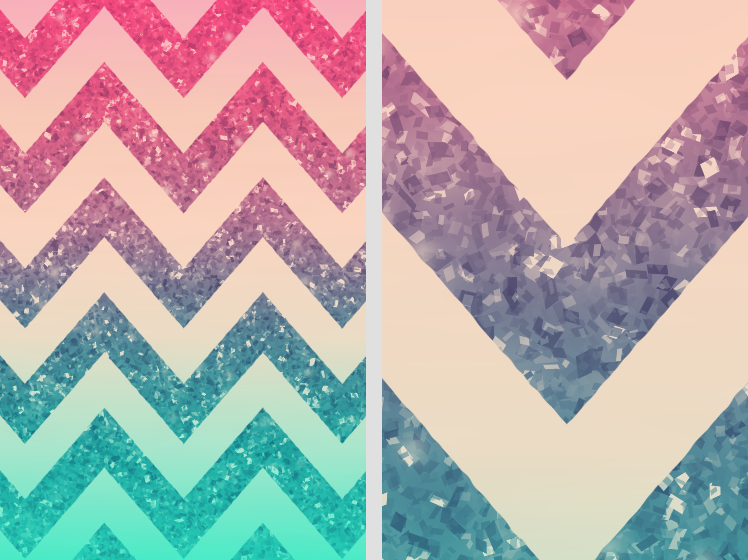
Left: the whole. Right: its middle third, enlarged.
Write a Shadertoy shader that draws this pattern.

```glsl
// Glitter chevron stripes on a pastel backdrop, fading from pink to turquoise.

vec2 hash2(vec2 p) {
    vec3 q = fract(p.xyx * vec3(0.1031, 0.1030, 0.0973));
    q += dot(q, q.yzx + 33.33);
    return fract((q.xx + q.yz) * q.zy);
}

float gradientNoise(vec2 p) {
    vec2 i = floor(p), f = p - i;
    vec2 u = f * f * (3.0 - 2.0 * f);
    float corner[4];
    for (int k = 0; k < 4; k++) {
        vec2 o = vec2(k & 1, k >> 1);
        corner[k] = dot(hash2(i + o) * 2.0 - 1.0, f - o);
    }
    return mix(mix(corner[0], corner[1], u.x), mix(corner[2], corner[3], u.x), u.y);
}

// Evenly spaced colour stops, t from 0 at the top to 1 at the bottom
vec3 ramp(vec3 stops[6], float t) {
    float x = clamp(t, 0.0, 0.9999) * 5.0;
    int i = int(x);
    return mix(stops[i], stops[i + 1], fract(x));
}

// Overlapping rotated shards, one per cell; returns a tone from -1 (dark) to 1 (bright)
float shards(vec2 p, float density, float pixel, float tone) {
    p *= density;
    vec2 cell = floor(p);
    for (int y = -1; y <= 1; y++)
    for (int x = -1; x <= 1; x++) {
        vec2 id = cell + vec2(x, y);
        vec2 look = hash2(id + 71.0), size = hash2(id + 137.0);
        vec2 q = p - id - hash2(id + 19.0);
        float a = look.x * 6.2832;
        q = mat2(cos(a), sin(a), -sin(a), cos(a)) * q;
        q.x += q.y * (size.x - 0.5);
        vec2 b = abs(q) - mix(vec2(0.28, 0.16), vec2(0.62, 0.42), size);
        float cover = smoothstep(0.6, -0.6, max(b.x, b.y) / (density * pixel));
        float shade = mix(-0.85, 0.45, look.y) + 0.6 * smoothstep(0.8, 1.0, look.y);
        tone = mix(tone, shade, cover * 0.9);
    }
    return tone;
}

// Sparse, soft points of light
float sparkles(vec2 p) {
    p *= 13.0;
    vec2 cell = floor(p);
    float glow = 0.0;
    for (int y = -1; y <= 1; y++)
    for (int x = -1; x <= 1; x++) {
        vec2 id = cell + vec2(x, y);
        vec2 q = p - id - hash2(id + 5.0);
        glow += step(0.45, hash2(id + 47.0).x) * exp(-dot(q, q) * 90.0);
    }
    return glow;
}

void mainImage(out vec4 fragColor, in vec2 fragCoord) {
    vec2 p = fragCoord / iResolution.y;
    float pixel = 1.0 / iResolution.y;
    float t = 1.0 - p.y;

    vec3 backdrop = ramp(vec3[6](
        vec3(0.97, 0.69, 0.73), vec3(0.97, 0.79, 0.72), vec3(0.98, 0.83, 0.75),
        vec3(0.92, 0.86, 0.77), vec3(0.66, 0.90, 0.80), vec3(0.29, 0.92, 0.78)), t);
    vec3 glitter = ramp(vec3[6](
        vec3(0.97, 0.29, 0.50), vec3(0.91, 0.36, 0.52), vec3(0.72, 0.47, 0.58),
        vec3(0.33, 0.54, 0.60), vec3(0.13, 0.68, 0.65), vec3(0.14, 0.80, 0.71)), t);

    // Zigzag: 0 at the peaks, 1 at the valleys
    float zigzag = 2.0 * abs(fract((p.x - 0.1862) / 0.2832 + 0.5) - 0.5);
    float s = (t - 0.1634 * zigzag - 0.1641) / 0.2057;
    float edge = abs(fract(s + 0.5) - 0.5) * 0.2057 - 0.0534;
    edge = edge * 0.655 + 0.0016 * gradientNoise(p * 110.0);
    float stripe = smoothstep(0.8, -0.8, edge / pixel);

    // Coarse and fine shards, with broad light and dark drifts
    float tone = shards(p, 85.0, pixel, 0.0);
    tone = mix(tone, shards(p + 3.7, 140.0, pixel, tone), 0.5);
    tone += 0.35 * gradientNoise(p * 22.0);
    float contrast = 1.0 - 0.45 * pow(abs(2.0 * t - 1.0), 2.0);
    vec3 dark = glitter * vec3(0.58, 0.55, 0.72);
    vec3 bright = mix(backdrop, vec3(1.0), 0.12);
    vec3 foil = mix(glitter, dark, clamp(-tone, 0.0, 1.0) * contrast);
    foil = mix(foil, bright, clamp(tone * 1.25, 0.0, 0.95));
    foil = mix(foil, bright, min(sparkles(p), 1.0) * mix(0.75, 0.2, t));

    // Faint horizontal mottling of the backdrop
    backdrop += 0.008 * gradientNoise(p * vec2(9.0, 45.0));

    fragColor = vec4(mix(backdrop, foil, stripe), 1.0);
}
```
